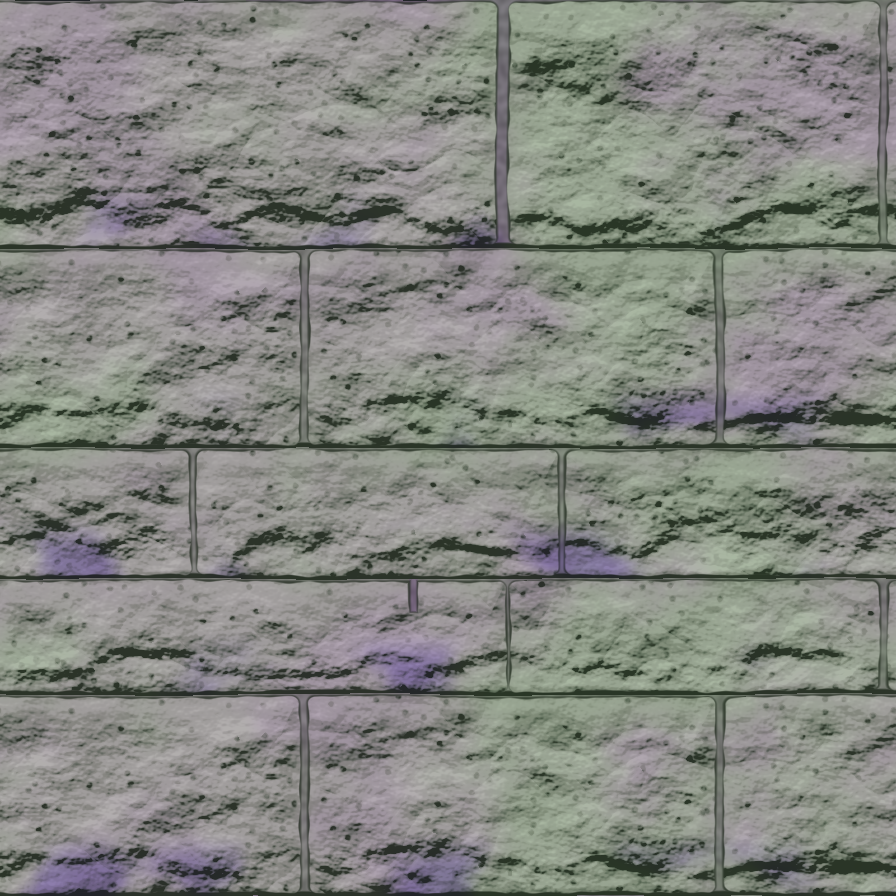
This texture is drawn by a WebGL 1 fragment shader. Its source:

```glsl
precision highp float;
// Weathered split-face stone wall: five uneven courses, mossy and violet stains, tiling.

uniform vec2 u_resolution;

const vec3 PALE = vec3(0.625, 0.612, 0.610);
const vec3 MID = vec3(0.53, 0.525, 0.51);
const vec3 SHADE = vec3(0.39, 0.41, 0.38);
const vec3 DEEP = vec3(0.17, 0.20, 0.16);
const vec3 MORTAR = vec3(0.47, 0.47, 0.46);
const vec3 VIOLET_MORTAR = vec3(0.46, 0.41, 0.48);
const vec3 MOSS_TINT = vec3(0.95, 1.05, 0.93);
const vec3 LILAC_TINT = vec3(0.99, 0.94, 1.02);
const vec3 VIOLET_TINT = vec3(0.80, 0.75, 0.98);
const vec4 COURSES = vec4(0.225, 0.354, 0.500, 0.723); // heights of bed joints
const float BED_LOW = 0.004;      // joint left below a block
const float BED_HIGH = 0.003;     // joint left above a block
const float CORNER = 0.008;
const float WOBBLE = 0.004;
const float LIGHT_STEP = 0.002;
const float RELIEF = 0.040;       // contrast of the lit relief
const float STUB_X = 0.463;       // short open crack in the thin course

struct Block { vec2 q; float low, high, side, inside, violet; };

float hash(vec2 p) {
  vec3 q = fract(p.xyx * 0.1031);
  q += dot(q, q.yzx + 33.33);
  return fract((q.x + q.y) * q.z);
}

float corner(vec2 cell, vec2 offset, vec2 period) {
  float a = 6.2832 * hash(mod(cell, period) + 5.0);
  return dot(vec2(cos(a), sin(a)), offset);
}

// Periodic gradient noise
float noise(vec2 p, vec2 period) {
  vec2 i = floor(p), f = fract(p), e = vec2(1.0, 0.0);
  vec2 u = f * f * f * (f * (f * 6.0 - 15.0) + 10.0);
  return mix(mix(corner(i, f, period), corner(i + e, f - e, period), u.x),
             mix(corner(i + e.yx, f - e.yx, period), corner(i + 1.0, f - 1.0, period), u.x), u.y);
}

float fbm(vec2 p, vec2 freq) {
  float sum = 0.0, amp = 0.5;
  for (int i = 0; i < 6; i++) {
    sum += amp * noise(p * freq, freq);
    freq *= 2.0;
    amp *= 0.5;
  }
  return sum;
}

// Periodic cellular noise: distance to the nearest point and its random value
vec2 cells(vec2 p, vec2 period) {
  vec2 i = floor(p), f = fract(p), best = vec2(9.0, 0.0);
  for (int y = -1; y <= 1; y++) {
    for (int x = -1; x <= 1; x++) {
      vec2 o = vec2(float(x), float(y)), c = mod(i + o, period);
      float d = length(o + vec2(hash(c + 17.0), hash(c + 71.0)) - f);
      if (d < best.x) best = vec2(d, hash(c + 131.0));
    }
  }
  return best;
}

// Finds the block around a point and the distances to its edges
Block locate(vec2 uv) {
  vec2 p = uv + WOBBLE * vec2(noise(uv * 8.0, vec2(8.0)), noise(uv * 8.0 + 3.0, vec2(8.0)));
  p.y = fract(p.y);
  vec2 span = vec2(0.0, COURSES.x), joints = vec2(0.339, 0.803), halfWidth = vec2(0.0052);
  float seed = 0.0;
  bool top = p.y > COURSES.w, thin = p.y > COURSES.x && p.y <= COURSES.y;
  if (top) {
    span = vec2(COURSES.w, 1.0); joints = vec2(0.561, 0.986); halfWidth = vec2(0.0075, 0.005); seed = 0.31;
  } else if (p.y > COURSES.z) {
    span = COURSES.zw;
  } else if (p.y > COURSES.y) {
    span = COURSES.yz; joints = vec2(0.216, 0.627); halfWidth = vec2(0.004); seed = 0.63;
  } else if (thin) {
    span = COURSES.xy; joints = vec2(0.567, 0.986); halfWidth = vec2(0.0025, 0.005); seed = 0.82;
  }
  float along = fract(p.x - joints.x), gap = joints.y - joints.x;
  bool first = along < gap;
  float left = first ? along : along - gap;
  float right = first ? gap - along : 1.0 - along;
  bool nearFirst = (left < right) == first;

  Block b;
  b.q = vec2(uv.x, p.y - span.x + seed);
  b.low = p.y - span.x - BED_LOW;
  b.high = span.y - p.y - BED_HIGH;
  b.side = min(left, right) - (nearFirst ? halfWidth.x : halfWidth.y);
  b.inside = CORNER - length(max(CORNER - vec2(b.side, min(b.low, b.high)), 0.0));
  b.violet = top && nearFirst ? 1.0 : 0.0;
  if (thin) {
    float stub = max(abs(p.x - STUB_X) - 0.005, b.high - 0.035);
    b.violet = stub < 0.0 ? 1.0 : 0.0;
    b.inside = min(b.inside, stub);
  }
  return b;
}

// Broken rock face with a ragged undercut along its foot
float height(vec2 uv) {
  Block b = locate(uv);
  float rough = fbm(b.q, vec2(6.0, 8.0));
  vec2 warped = b.q + 0.07 * vec2(rough, noise(b.q * 13.0, vec2(13.0)));
  float facets = 1.0 - cells(warped * vec2(13.0, 19.0), vec2(13.0, 19.0)).x;
  float calm = mix(0.5, 1.0, smoothstep(0.0, 0.05, min(b.high, b.side * 2.0)));
  float lip = 0.012 + 0.05 * max(0.0, noise(b.q * vec2(11.0, 9.0), vec2(11.0, 9.0)) + 0.15) - 0.03 * rough;
  float ledge = smoothstep(0.0, 0.022, b.low - lip);
  float rim = smoothstep(0.0, 0.015, min(b.side, b.high) + 0.01 * rough);
  return calm * (rough + 0.16 * facets) + 0.17 * ledge + 0.03 * rim;
}

void main() {
  vec2 uv = gl_FragCoord.xy / u_resolution;
  float aa = 1.0 / min(u_resolution.x, u_resolution.y);
  Block b = locate(uv);

  // Light from above, with deeper shadows than highlights
  vec2 toLight = LIGHT_STEP * normalize(vec2(-0.35, 1.0));
  float slope = (height(uv) - height(uv + toLight)) / LIGHT_STEP;
  float tone = 0.67 + RELIEF * slope * (slope > 0.0 ? 0.8 : 1.1);
  vec2 pit = cells(b.q * 56.0, vec2(56.0));
  tone -= 0.4 * step(0.8, pit.y) * (1.0 - smoothstep(0.1, 0.28, pit.x));
  tone -= 0.3 * (1.0 - smoothstep(0.0, 0.008, b.low));
  tone += 0.10 * noise(uv * 240.0, vec2(240.0));

  vec3 stone = mix(DEEP, SHADE, smoothstep(0.0, 0.27, tone));
  stone = mix(stone, MID, smoothstep(0.2, 0.5, tone));
  stone = mix(stone, PALE, smoothstep(0.5, 0.8, tone));
  stone += 0.07 * smoothstep(0.8, 1.2, tone);

  // Shaded joints
  float contact = 0.8 * smoothstep(-0.0035, 0.0, b.inside);
  float under = 1.0 - smoothstep(0.0, 0.003, b.low);
  vec3 joint = mix(MORTAR, VIOLET_MORTAR, b.violet) * (1.0 + 0.25 * noise(uv * 90.0, vec2(90.0)));
  joint = mix(joint, DEEP, max(contact, under));
  float chip = 0.003 * noise(uv * 45.0, vec2(45.0));
  vec3 color = mix(joint, stone, smoothstep(-aa, aa, b.inside + chip));

  // Stains
  float stain = fbm(uv, vec2(4.0, 5.0));
  float moss = smoothstep(-0.1, 0.3, 0.15 * cos(6.2832 * (uv.x - 0.75)) - stain);
  float seep = smoothstep(0.05, 0.4, noise(b.q * vec2(7.0, 6.0), vec2(7.0, 6.0)) + stain);
  color *= mix(vec3(1.0), MOSS_TINT, moss);
  color *= mix(vec3(1.0), LILAC_TINT, smoothstep(0.0, 0.25, stain));
  color *= mix(vec3(1.0), VIOLET_TINT, seep * (1.0 - smoothstep(0.02, 0.07, b.low)));
  gl_FragColor = vec4(color, 1.0);
}
```
